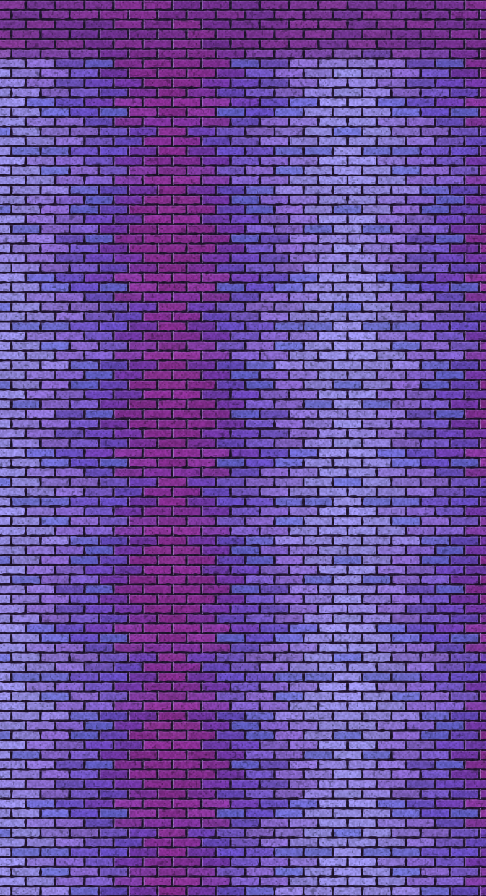
Write a WebGL 1 fragment shader that draws this texture.

```glsl
precision highp float;
uniform vec2 u_resolution;

float hash(vec2 p) {
  return fract(sin(dot(p, vec2(12.9898, 78.233))) * 43758.5453);
}

float noise(vec2 p) {
  vec2 i = floor(p), f = fract(p);
  f = f * f * (3.0 - 2.0 * f);
  return mix(mix(hash(i), hash(i + vec2(1.0, 0.0)), f.x),
             mix(hash(i + vec2(0.0, 1.0)), hash(i + vec2(1.0, 1.0)), f.x), f.y);
}

// Magenta core, indigo flank, pale lavender far from the axis
vec3 bandColor(float d) {
  vec3 c = mix(vec3(0.50, 0.17, 0.54), vec3(0.43, 0.21, 0.63), smoothstep(0.2, 1.2, d));
  c = mix(c, vec3(0.37, 0.28, 0.70), smoothstep(1.2, 2.3, d));
  c = mix(c, vec3(0.50, 0.38, 0.75), smoothstep(2.4, 3.5, d));
  return mix(c, vec3(0.56, 0.53, 0.85), smoothstep(3.6, 5.4, d));
}

void main() {
  vec2 uv = gl_FragCoord.xy / u_resolution;
  float aa = 92.0 / u_resolution.y;

  // Running bond: 92 rows, bricks three times as wide as tall
  vec2 wall = vec2((uv.x - 0.354) * 16.62, (1.0 - uv.y) * 92.0);
  float row = floor(wall.y);
  float shift = 0.5 * mod(row, 2.0);
  float column = floor(wall.x + shift);
  vec2 f = vec2(fract(wall.x + shift), fract(wall.y));

  // Colours mirror every 6 bricks and repeat every 18 rows
  float axisDist = abs(mod(column + 0.5 - shift + 6.0, 12.0) - 6.0);
  float cycleRow = mod(row, 18.0);
  vec2 id = vec2(axisDist, cycleRow);
  float pinkRows = cos((cycleRow - 7.0) * 6.28318 / 18.0);
  float d = axisDist - 0.35 * pinkRows
          + 0.9 * (hash(vec2(cycleRow, 3.7)) - 0.5)
          + 0.8 * (hash(id + 5.1) - 0.5);
  vec3 brick = bandColor(d);

  // Odd bluer and rosier bricks
  float odd = hash(id + 17.3);
  brick = mix(brick, vec3(0.38, 0.40, 0.79), 0.7 * step(0.84, odd) * step(1.8, axisDist));
  brick = mix(brick, vec3(0.54, 0.20, 0.56), 0.6 * step(odd, 0.3) * step(axisDist, 1.6));
  brick *= 0.94 + 0.14 * hash(id + 29.9);

  // Plain purple courses along the top
  vec3 topBrick = mix(vec3(0.40, 0.17, 0.52), vec3(0.50, 0.18, 0.54), hash(vec2(column, row)));
  brick = mix(brick, topBrick, 0.9 * (1.0 - smoothstep(4.0, 6.5, row)));

  // Grainy surface
  vec2 grainPos = wall * vec2(3.0, 1.0);
  float grain = noise(grainPos * 6.0);
  brick *= 0.88 + 0.26 * grain;
  brick *= 1.0 - 0.25 * smoothstep(0.72, 0.95, noise(grainPos * 4.0 + 40.0));

  // Rounded brick face with a worn edge
  vec2 q = abs(f - 0.5) * vec2(3.0, 1.0) - vec2(1.33, 0.34);
  float edge = length(max(q, 0.0)) + min(max(q.x, q.y), 0.0) - 0.06;
  edge += 0.09 * (noise(grainPos * 2.5 + 9.0) - 0.5);
  float face = 1.0 - smoothstep(-0.5 * aa, 0.5 * aa, edge);

  // Pale rims on the upper edges, and on the sides near the axis
  float rimWidth = 0.05 + 0.5 * aa;
  float topRim = 1.0 - smoothstep(0.0, rimWidth, abs(f.y - 0.17));
  float sideRim = 1.0 - smoothstep(0.0, rimWidth, abs(f.x * 3.0 - 0.13));
  float nearAxis = 1.0 - smoothstep(1.0, 3.2, axisDist);
  float rim = max(0.22 * topRim, 0.6 * sideRim * nearAxis) * (0.5 + 0.7 * grain);

  vec3 mortar = vec3(0.12, 0.08, 0.17) * (0.7 + 0.6 * grain);
  vec3 color = mix(mortar, brick, face);
  color = mix(color, vec3(0.70, 0.57, 0.85), rim);
  gl_FragColor = vec4(color, 1.0);
}
```
